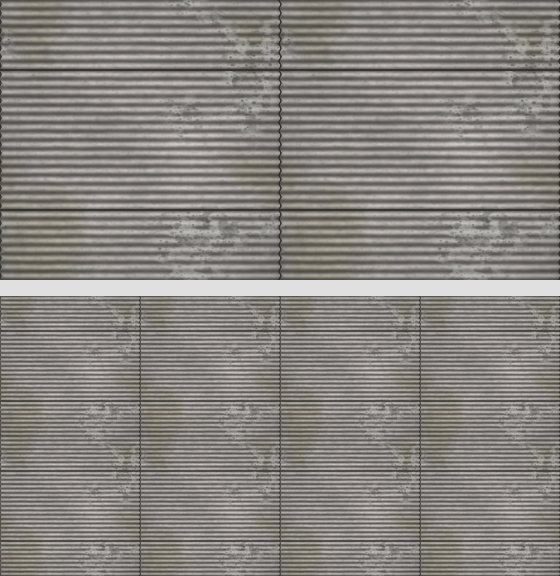
Top, the tile; bottom, the same tile 2 across and 2 down.
This texture is drawn by a Shadertoy shader. Its source:

```glsl
// Weathered corrugated concrete panels: horizontal ridges from a cosine profile,
// straight joints between rows and a rippled joint between columns.
// Wrapping value noise adds stains and scuffs; wrapping cellular noise adds pits.

const float TAU = 6.2831853;
const float COLUMNS = 2.0;          // panels across the canvas
const float ROWS = 2.0;             // panels down the canvas
const float RIDGES = 32.0;          // ridges down the canvas
const float JOINT_HALF = 0.0026;    // joint half width, in canvas heights
const float JOINT_RIPPLE = 0.0032;  // sideways swing of the upright joint
const float JOINT_SHADE = 0.011;    // reach of the soft shade beside a joint
const float RIDGE_WOBBLE = 0.10;    // unevenness of the ridge edges
const float STAIN = 0.26;           // strength of broad tone changes
const float GRAIN = 0.13;           // strength of fine tone changes
const vec3 TROUGH = vec3(0.37, 0.36, 0.345);
const vec3 CREST = vec3(0.725, 0.705, 0.695);
const vec3 GRIME = vec3(0.95, 0.95, 0.89);
const vec3 SCUFF = vec3(0.73, 0.73, 0.72);
const vec3 PIT = vec3(0.33, 0.33, 0.325);
const vec3 JOINT = vec3(0.17, 0.165, 0.155);

float hash(vec2 c) {
    return fract(sin(dot(c, vec2(127.1, 311.7))) * 43758.5);
}

// Value noise that wraps after one unit of p, with the given cells per unit
float noise(vec2 p, vec2 cells) {
    vec2 q = p * cells;
    vec2 i = floor(q), f = fract(q);
    f = f * f * (3.0 - 2.0 * f);
    vec2 a = mod(i, cells), b = mod(i + 1.0, cells);
    return mix(mix(hash(a), hash(vec2(b.x, a.y)), f.x),
               mix(hash(vec2(a.x, b.y)), hash(b), f.x), f.y);
}

float fbm(vec2 p, vec2 cells) {
    float sum = 0.0, weight = 0.5;
    for (int k = 0; k < 4; k++) {
        sum += weight * noise(p, cells);
        cells *= 2.0;
        weight *= 0.5;
    }
    return sum / 0.9375;
}

// Scattered round pits, one of random size per cell
float pits(vec2 p, vec2 cells, float pixel) {
    vec2 q = p * cells, base = floor(q);
    float cover = 0.0, soft = pixel * cells.x;
    for (int y = -1; y <= 1; y++)
    for (int x = -1; x <= 1; x++) {
        vec2 cell = base + vec2(x, y);
        vec2 id = mod(cell, cells);
        vec2 centre = cell + vec2(hash(id + 3.7), hash(id + 9.1));
        float size = hash(id + 17.3);
        float radius = 0.08 + 0.34 * size * size;
        float d = length((q - centre) * vec2(0.8, 1.0)) - radius;
        cover = max(cover, (1.0 - smoothstep(-soft, soft, d)) * hash(id + 23.9));
    }
    return cover;
}

// Joint darkness: a hard core with a faint soft shade
float joint(float d, float pixel) {
    float core = 1.0 - smoothstep(JOINT_HALF - pixel * 0.5, JOINT_HALF + pixel * 0.7, d);
    return max(core * 0.92, 0.28 * exp(-d / JOINT_SHADE * 2.0));
}

void mainImage(out vec4 fragColor, in vec2 fragCoord) {
    // One unit of p is one panel wide and the full canvas high
    vec2 p = fragCoord / iResolution.xy * vec2(COLUMNS, 1.0);
    float pixel = 1.0 / iResolution.y;

    // Ridge profile
    float wobble = (fbm(p, vec2(14.0, 40.0)) - 0.5) * RIDGE_WOBBLE;
    float ridge = 0.5 - 0.5 * cos(TAU * (p.y * RIDGES + wobble));
    vec3 color = mix(TROUGH, CREST, ridge);

    // Broad stains, horizontal streaks and fine grain
    float cloud = fbm(p, vec2(3.0, 4.0));
    float streak = noise(p, vec2(5.0, 64.0)) - 0.5;
    float grain = fbm(p, vec2(48.0, 64.0)) - 0.5;
    color *= 1.0 + STAIN * (cloud - 0.5) + 0.07 * streak + GRAIN * grain;
    color *= mix(vec3(1.0), GRIME, smoothstep(0.45, 0.7, fbm(p + 0.37, vec2(4.0))));

    // Pale scuffs, in patches
    float patches = smoothstep(0.5, 0.72, fbm(p + 0.61, vec2(4.0, 5.0)));
    float scuff = smoothstep(0.48, 0.68, fbm(p + 0.23, vec2(22.0, 30.0)));
    color = mix(color, SCUFF, 0.6 * patches * scuff);

    // Dark pits, dense in the worn patches and sparse elsewhere
    float worn = 0.16 + 0.6 * patches;
    color = mix(color, PIT, worn * pits(p, vec2(72.0), pixel));
    float chips = smoothstep(0.57, 0.7, fbm(p + 0.83, vec2(30.0, 36.0)));
    color = mix(color, PIT, 0.5 * worn * chips);

    // Joints: level ones lie in troughs, upright ones ripple with the ridges
    float row = p.y * ROWS + 0.5;
    float level = abs(row - round(row)) / ROWS;
    float across = p.x + JOINT_RIPPLE * cos(TAU * p.y * RIDGES);
    float upright = abs(across - round(across));
    color = mix(color, JOINT, max(joint(level, pixel), joint(upright, pixel)));

    fragColor = vec4(color, 1.0);
}
```
